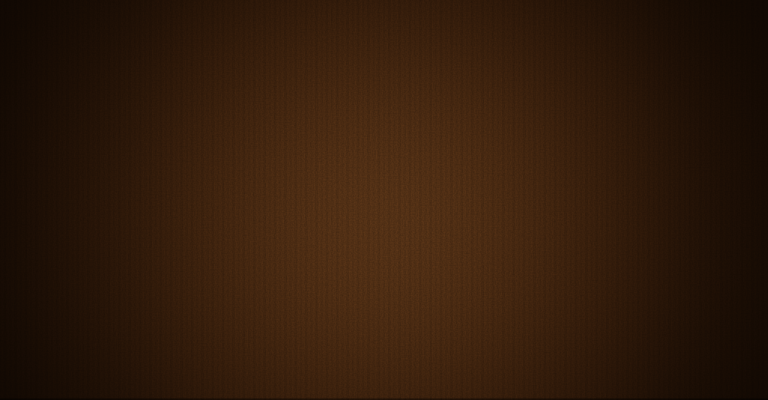
Give the GLSL for this background, as a Shadertoy shader.

```glsl
const float STRIPE_COUNT = 74.0;

vec2 hashGradient(vec2 cell) {
    vec3 q = fract(cell.xyx * vec3(0.1031, 0.1030, 0.0973));
    q += dot(q, q.yzx + 33.33);
    float angle = 6.2832 * fract((q.x + q.y) * q.z);
    return vec2(cos(angle), sin(angle));
}

float gradientNoise(vec2 p) {
    vec2 cell = floor(p);
    vec2 f = p - cell;
    vec2 blend = f * f * f * (f * (f * 6.0 - 15.0) + 10.0);
    vec2 right = vec2(1.0, 0.0);
    vec2 up = vec2(0.0, 1.0);
    float low = mix(dot(hashGradient(cell), f),
                    dot(hashGradient(cell + right), f - right), blend.x);
    float high = mix(dot(hashGradient(cell + up), f - up),
                     dot(hashGradient(cell + 1.0), f - 1.0), blend.x);
    return mix(low, high, blend.y);
}

// Soft elliptical falloff: 1 at the center, 0 at the given reach
float glow(vec2 uv, vec2 center, vec2 stretch, float reach) {
    return 1.0 - smoothstep(0.0, reach, length((uv - center) * stretch));
}

// Narrow groove in the middle of each repeat, softened to pixel size
float groove(float x, float count, float width) {
    float offset = abs(fract(x * count) - 0.5);
    float soft = max(fwidth(x * count) * 0.5, 0.06);
    return 1.0 - smoothstep(width - soft, width + soft, offset);
}

// Warm brown whose hue shifts gently with brightness
vec3 brownTone(float level) {
    return level * vec3(1.0, 0.47 + 0.36 * level, 0.125 + 0.41 * level);
}

void mainImage(out vec4 fragColor, in vec2 fragCoord) {
    vec2 uv = fragCoord / iResolution.xy;
    vec2 p = fragCoord / iResolution.y;

    // Central light
    float light = glow(uv, vec2(0.5, 0.45), vec2(2.0, 1.1), 1.25);
    vec3 color = brownTone(0.062 + 0.26 * light);

    // Woven ribs, each split by a finer thread
    float rib = groove(uv.x, STRIPE_COUNT, 0.13);
    float thread = groove(uv.x + 0.5 / STRIPE_COUNT, STRIPE_COUNT, 0.11);
    color *= 1.035 - 0.08 * rib - 0.055 * thread;

    // Fine fabric grain, partly drawn out along the ribs
    float speckle = gradientNoise(p * 266.0);
    float fiber = gradientNoise(p * vec2(266.0, 113.0) + 19.0);
    color *= 1.0 + 0.14 * speckle + 0.07 * fiber;

    // Dark hem along the bottom
    color *= mix(0.55, 1.0, smoothstep(0.001, 0.007, uv.y));

    fragColor = vec4(color, 1.0);
}
```
